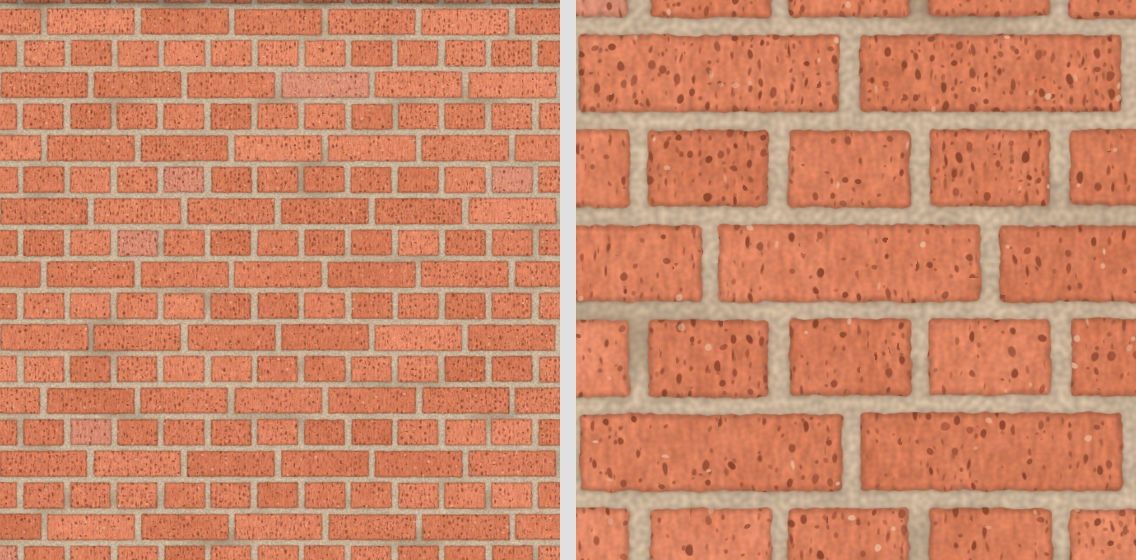
Left: the whole. Right: its middle third, enlarged.
Give the GLSL for this texture, as a WebGL 2 fragment shader.

```glsl
#version 300 es
precision highp float;
// Brick wall in English bond: courses of long stretchers alternate with courses
// of short headers. Each brick is a rounded box with a wobbly edge, its own tone
// and scattered dark flecks; gradient noise grains the clay and the mortar.
uniform vec2 u_resolution;
out vec4 fragColor;

// Layout, in units of the canvas height
const float COURSE = 0.0564;          // height of one course with its joint
const float HEADER = 0.0836;          // width of one header with its joint
const vec2  JOINT = vec2(0.0108, 0.0098);
const float TOP_GAP = 0.0105;         // centre of the first joint below the top
const float HEADER_SHIFT = 0.0365;
const float STRETCHER_SHIFT = 0.0785;
const float CORNER = 0.0028;
const float WOBBLE = 0.0013;
const float JITTER = 0.0022;

// Flecks
const vec2  FLECK_CELL = vec2(0.0083, 0.0112);
const vec2  FINE_CELL = vec2(0.0050, 0.0066);
const vec2  CHIP_CELL = vec2(0.0140, 0.0130);

// Colours
const vec3 CLAY_LIGHT = vec3(0.89, 0.54, 0.405);
const vec3 CLAY_DEEP = vec3(0.76, 0.41, 0.275);
const vec3 CLAY_PALE = vec3(0.84, 0.57, 0.48);
const vec3 FLECK = vec3(0.47, 0.22, 0.14);
const vec3 CHIP = vec3(0.92, 0.76, 0.64);
const vec3 MORTAR = vec3(0.80, 0.71, 0.61);
const vec3 GRIME = vec3(0.56, 0.46, 0.37);

vec2 hash2(vec2 p) {
    vec3 q = fract(p.xyx * vec3(0.1031, 0.1030, 0.0973));
    q += dot(q, q.yzx + 33.33);
    return fract((q.xx + q.yz) * q.zy);
}

float slope(vec2 corner, vec2 offset) {
    float angle = 6.2832 * hash2(corner).x;
    return dot(vec2(cos(angle), sin(angle)), offset);
}

// Gradient noise, about -0.7 to 0.7
float noise(vec2 p) {
    vec2 i = floor(p), f = fract(p);
    vec2 s = f * f * f * (f * (f * 6.0 - 15.0) + 10.0);
    vec2 e = vec2(1.0, 0.0);
    return mix(mix(slope(i, f), slope(i + e, f - e), s.x),
               mix(slope(i + e.yx, f - e.yx), slope(i + 1.0, f - 1.0), s.x), s.y);
}

float roundedBox(vec2 p, vec2 halfSize, float radius) {
    vec2 q = abs(p) - halfSize + radius;
    return length(max(q, 0.0)) + min(max(q.x, q.y), 0.0) - radius;
}

// Upright ellipses, at most one per cell, with columns shifted at random
float flecks(vec2 p, vec2 cell, float density, float pixel) {
    vec2 g = p / cell;
    g.y += 7.0 * hash2(vec2(floor(g.x), 5.0)).x;
    vec2 id = floor(g);
    vec2 pick = hash2(id + 71.0);
    vec2 centre = mix(vec2(0.3), vec2(0.7), hash2(id));
    vec2 radius = mix(vec2(0.10, 0.13), vec2(0.27, 0.30), hash2(id + 23.0));
    float d = (length((fract(g) - centre) / radius) - 1.0) * radius.x * cell.x;
    return smoothstep(pixel, -pixel, d) * step(pick.x, density) * mix(0.55, 1.0, pick.y);
}

void main() {
    float pixel = 1.0 / u_resolution.y;
    vec2 p = gl_FragCoord.xy * pixel;
    p.y = 1.0 - p.y;                  // courses are counted downwards

    // Course, bond shift and brick
    float v = (p.y - TOP_GAP) / COURSE;
    float row = floor(v);
    bool header = mod(row, 2.0) > 0.5;
    float width = header ? HEADER : 2.0 * HEADER;
    float shift = header ? HEADER_SHIFT : STRETCHER_SHIFT + 0.5 * HEADER * mod(row, 4.0);
    float u = (p.x - shift) / width;
    vec2 brick = vec2(floor(u), row) + 40.0;
    vec2 local = (vec2(fract(u), fract(v)) - 0.5) * vec2(width, COURSE);
    vec2 tone = hash2(brick), wear = hash2(brick + 131.0);

    // Uneven brick outline
    vec2 halfSize = 0.5 * (vec2(width, COURSE) - JOINT) - 0.0007 * wear;
    vec2 centre = (hash2(brick + 57.0) - 0.5) * JITTER * vec2(1.0, 0.6);
    float d = roundedBox(local - centre, halfSize, CORNER);
    d += WOBBLE * (noise(p * 75.0) + 0.8 * noise(p * 210.0));
    float inside = smoothstep(pixel, -pixel, d);

    // Clay: brick tone, soft mottling and vertical drag marks
    float cloud = noise(p * 5.0);
    float mottle = noise(p * vec2(60.0, 38.0));
    float drag = noise(p * vec2(260.0, 100.0));
    float light = 0.76 + 0.55 * (tone.x - 0.5) + 0.25 * cloud - 0.14 * (p.y - 0.5);
    vec3 clay = mix(CLAY_DEEP, CLAY_LIGHT, clamp(light + 0.35 * mottle, 0.0, 1.15));
    clay = mix(clay, CLAY_PALE, 0.75 * step(0.96, tone.y));
    clay *= 1.0 + 0.13 * drag + 0.08 * noise(p * 330.0);
    clay *= 1.0 - 0.17 * smoothstep(-0.0045, 0.0, d);

    // Dark flecks and a few pale chips
    vec2 q = p + 0.0018 * vec2(noise(p * 110.0), noise(p * 110.0 + 37.0));
    float density = mix(0.28, 0.72, wear.x) + 0.35 * mottle;
    float dark = max(flecks(q, FLECK_CELL, density, pixel),
                     0.65 * flecks(q + 3.0, FINE_CELL, 0.6 * density, pixel));
    clay = mix(clay, FLECK, 0.80 * dark);
    clay = mix(clay, CHIP, 0.75 * flecks(q + 9.0, CHIP_CELL * 0.6, 0.045, pixel));

    // Mortar: sandy grain, stains, and shade beside and below the bricks
    float stain = smoothstep(0.05, 0.6, noise(p * vec2(8.0, 14.0)));
    float contact = exp(-max(d, 0.0) / 0.0016) * (local.y > 0.0 ? 0.65 : 0.38);
    vec3 mortar = MORTAR * (1.0 + 0.16 * noise(p * 240.0) + 0.07 * noise(p * 55.0));
    mortar = mix(mortar, GRIME, clamp(contact + 0.45 * stain, 0.0, 0.85));

    vec3 color = mix(mortar, clay, inside);
    color *= 1.0 - 0.25 * smoothstep(0.018, 0.004, p.y);  // weathered top edge
    fragColor = vec4(color, 1.0);
}
```
